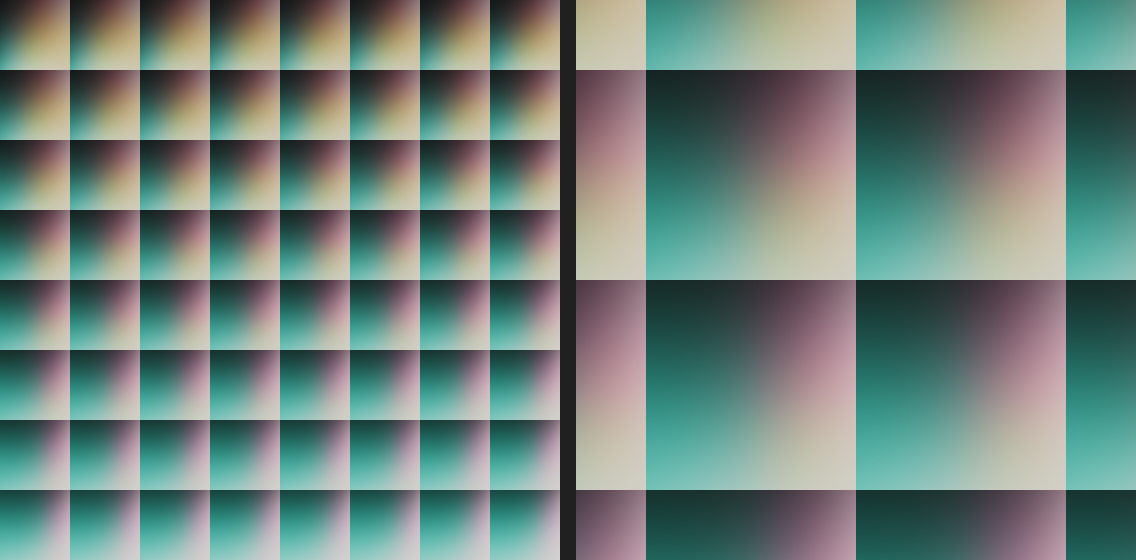
Left, the full canvas; right, a detail of the centre.
This pattern is drawn by a Shadertoy shader. Its source:

```glsl
// An 8 by 8 grid of soft colour gradients whose hue centre drifts from tile to tile

// p runs right and down from the tile's top left corner; drift runs 0 to 1 over the grid
vec3 gradientTile(vec2 p, float drift) {
    // Lightness: an S-curve rising to the right and downwards
    float rise = mix(-2.7, -1.15, drift)
               + mix(3.1, 1.6, drift) * pow(p.x, mix(1.0, 3.7, drift))
               + mix(3.3, 3.0, drift) * p.y
               - 1.3 * (1.0 - drift) * p.x * p.y
               + 3.6 * (1.0 - 0.8 * drift) * p.x * (1.0 - p.x) * p.y * p.y * p.y
               + drift * p.x * p.x * p.y;
    float light = 1.0 / (1.0 + exp(-rise));

    // Hue: teal to red across, violet to yellow down the warm side
    float warmth = tanh(3.0 * (p.x - 0.1 - 0.75 * drift - 0.3 * (1.0 - drift) * p.y));
    float yellowness = tanh(3.0 * p.x * (p.y - drift)) * smoothstep(-1.0, 0.5, warmth);

    // Colour is strongest in the midtones and fades at the upper right
    float chroma = 5.6 * pow(light, 1.5) * (1.0 - light);
    chroma *= 1.0 - 0.65 * smoothstep(0.45, 1.0, p.x) * (1.0 - smoothstep(0.0, 0.7, p.y));

    vec3 cool = vec3(-0.26, 0.12, 0.07);
    vec3 warm = vec3(0.17, -0.08, -0.07);
    vec3 yellow = vec3(-0.05, 0.11, -0.14);
    vec3 violet = vec3(0.02, -0.05, 0.07);
    vec3 tint = max(-warmth, 0.0) * cool + max(warmth, 0.0) * warm
              + max(yellowness, 0.0) * yellow + max(-yellowness, 0.0) * violet;
    return vec3(0.03 + 0.8 * light) + chroma * tint;
}

vec3 tileGrid(vec2 uv) {
    vec2 grid = clamp(vec2(uv.x, 1.0 - uv.y), 0.0, 0.9999) * 8.0;
    vec2 cell = floor(grid);
    return gradientTile(fract(grid), (cell.y * 8.0 + cell.x) / 63.0);
}

void mainImage(out vec4 fragColor, in vec2 fragCoord) {
    // Average 3 by 3 samples to smooth the tile edges
    vec3 color = vec3(0.0);
    for (int j = -1; j <= 1; j++) {
        for (int i = -1; i <= 1; i++) {
            color += tileGrid((fragCoord + vec2(i, j) / 3.0) / iResolution.xy);
        }
    }
    fragColor = vec4(clamp(color / 9.0, 0.0, 1.0), 1.0);
}
```
